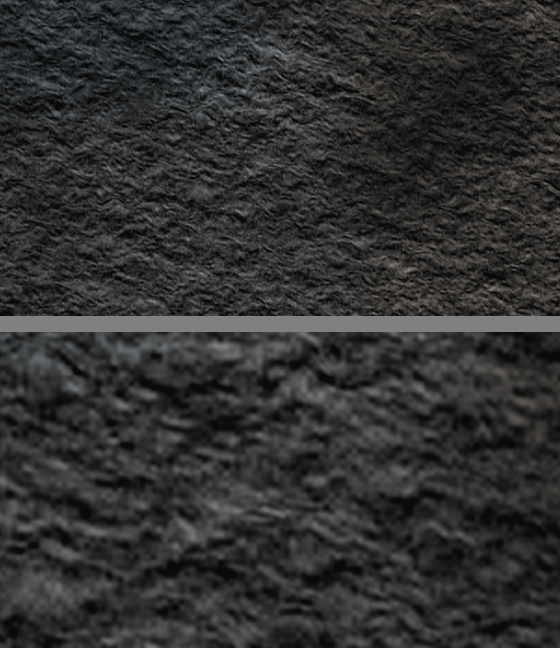
Top, the full canvas; bottom, a detail of the centre.
This texture is drawn by a Shadertoy shader. Its source:

```glsl
// Dark, rough slate face with fine slanted relief and soft cool and warm stains.

#define BASE_TONE 0.172     // mean brightness of the stone
#define RELIEF_GAIN 1.75    // contrast of the lit bumps
#define GRAIN_GAIN 0.75     // contrast of the finest speckle
#define STAIN_GAIN 0.55     // contrast of the broad patches
#define RELIEF_SCALE 14.0   // coarsest bumps per canvas height
#define GRAIN_SCALE 170.0   // speckles per canvas height
#define STRETCH 0.62        // elongation along the slant
#define SLANT 0.36          // downward tilt of the bumps, radians
#define FLOOR_TONE 0.035    // darkest crevice

const vec3 COOL_TINT = vec3(0.93, 1.01, 1.06);
const vec3 NEUTRAL_TINT = vec3(1.0, 1.0, 1.005);
const vec3 WARM_TINT = vec3(1.06, 1.0, 0.94);

float hash(vec2 cell) {
    vec3 h = fract(vec3(cell.xyx) * 0.1031);
    h += dot(h, h.yzx + 33.33);
    return fract((h.x + h.y) * h.z);
}

float noise(vec2 p) {
    vec2 cell = floor(p);
    vec2 f = fract(p);
    f = f * f * (3.0 - 2.0 * f);
    float low = mix(hash(cell), hash(cell + vec2(1.0, 0.0)), f.x);
    float high = mix(hash(cell + vec2(0.0, 1.0)), hash(cell + vec2(1.0)), f.x);
    return mix(low, high, f.y);
}

float fbm(vec2 p) {
    float sum = 0.0;
    float weight = 0.5;
    for (int i = 0; i < 4; i++) {
        sum += weight * noise(p);
        p = p * 2.03 + vec2(17.3, 9.1);
        weight *= 0.5;
    }
    return sum / 0.9375;
}

float segmentDistance(vec2 p, vec2 a, vec2 b) {
    vec2 along = b - a;
    float t = clamp(dot(p - a, along) / dot(along, along), 0.0, 1.0);
    return length(p - a - along * t);
}

float softBand(vec2 p, vec2 a, vec2 b, float width) {
    float d = segmentDistance(p, a, b) / width;
    return exp(-d * d);
}

// Slope of each octave toward the light, sampled at a fixed step per cell
float relief(vec2 p) {
    vec2 warp = vec2(noise(p * 22.0 + 41.0), noise(p * 22.0 + 83.0)) - 0.5;
    p += 0.022 * warp;
    float c = cos(SLANT);
    float s = sin(SLANT);
    vec2 q = vec2((c * p.x - s * p.y) * STRETCH, s * p.x + c * p.y);
    vec2 toLight = vec2(-0.12, 0.34);
    float scale = RELIEF_SCALE;
    float weight = 0.26;
    float sum = 0.0;
    for (int i = 0; i < 4; i++) {
        vec2 cell = q * scale + float(i) * vec2(37.0, 71.0);
        sum += weight * (noise(cell - toLight) - noise(cell + toLight));
        scale *= 2.0;
        weight = min(weight * 1.45, 0.65);
    }
    return sum;
}

// Broad light and dark patches, around zero
float stains(vec2 p) {
    vec2 wobble = p + 0.12 * (vec2(fbm(p * 5.0), fbm(p * 5.0 + 31.0)) - 0.5);
    float patches = 1.3 * (fbm(p * 3.2 + 5.7) - 0.5);
    float hollow = softBand(wobble, vec2(1.24, 0.42), vec2(1.50, 0.72), 0.20);
    float shoulder = softBand(wobble, vec2(0.78, 0.88), vec2(1.04, 0.48), 0.14);
    return patches + 0.34 * shoulder - 0.75 * hollow + 0.08;
}

vec3 tint(vec2 p) {
    float drift = 0.5 * (fbm(p * 4.0 + 63.0) - 0.5);
    float cool = softBand(p, vec2(0.1, 0.85), vec2(0.6, 0.9), 0.28);
    float warm = smoothstep(0.75, 1.25, p.x + drift);
    vec3 color = mix(NEUTRAL_TINT, WARM_TINT, 0.7 * warm);
    return mix(color, COOL_TINT, cool);
}

void mainImage(out vec4 fragColor, in vec2 fragCoord) {
    vec2 p = fragCoord / iResolution.y;

    // Patches set the local level; bumps and speckle scale with it
    float level = BASE_TONE * max(1.0 + STAIN_GAIN * stains(p), 0.3);
    float speckle = noise(p * GRAIN_SCALE + 211.0) - 0.5;
    float tone = level * (1.0 + RELIEF_GAIN * relief(p) + GRAIN_GAIN * speckle);

    // Soft floor keeps crevices from clipping to black
    float lift = tone - FLOOR_TONE;
    tone = FLOOR_TONE + 0.5 * (lift + sqrt(lift * lift + 0.0004));

    fragColor = vec4(clamp(tone * tint(p), 0.0, 1.0), 1.0);
}
```
